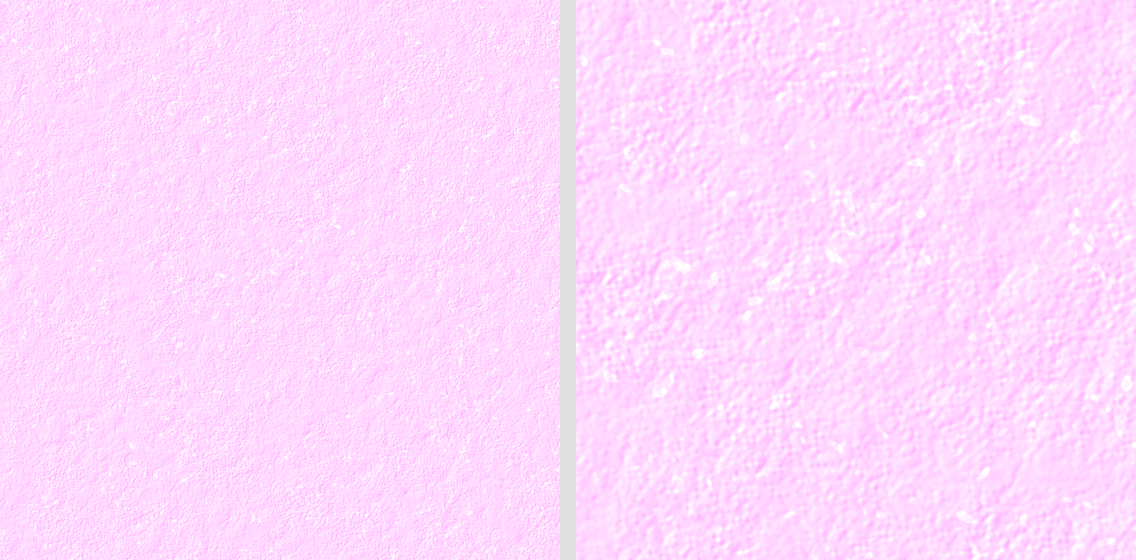
Left: the whole. Right: its middle third, enlarged.
This texture is drawn by a Shadertoy shader. Its source:

```glsl
const vec3 BASE_PINK = vec3(1.0, 0.846, 1.0);
const float DEEPEST_GREEN = 0.70;
const vec2 LIGHT_DIR = vec2(-0.85, 0.53);
const float LIGHT_STEP = 0.002;     // sampling distance of the relief
const float RELIEF_GAIN = 0.51;
const float SWELL_SCALE = 46.0;     // features across the canvas
const float SWELL_HEIGHT = 0.33;
const float LUMP_SCALE = 42.0;
const float LUMP_HEIGHT = 0.42;
const float CLOD_SCALE = 83.0;
const float CLOD_HEIGHT = 0.30;
const float PEBBLE_SCALE = 160.0;
const float PEBBLE_HEIGHT = 0.22;
const float GRAIN_SCALE = 345.0;
const float GRAIN_HEIGHT = 0.27;
const float WARP_SCALE = 65.0;
const float WARP_AMOUNT = 0.008;
const float PATCH_SCALE = 26.0;     // patches of coarser grit
const float FLECK_SCALE = 115.0;
const float FLECK_CHANCE = 0.08;
const float FLECK_STRENGTH = 0.11;

vec2 hash2(vec2 p) {
    vec3 q = fract(p.xyx * vec3(0.1031, 0.1030, 0.0973));
    q += dot(q, q.yzx + 33.33);
    return fract((q.xx + q.yz) * q.zy);
}

float noise(vec2 p) {
    vec2 cell = floor(p);
    vec2 f = fract(p);
    f = f * f * (3.0 - 2.0 * f);
    float bottom = mix(hash2(cell).x, hash2(cell + vec2(1, 0)).x, f.x);
    float top = mix(hash2(cell + vec2(0, 1)).x, hash2(cell + vec2(1, 1)).x, f.x);
    return mix(bottom, top, f.y);
}

mat2 rotation(float angle) {
    float c = cos(angle), s = sin(angle);
    return mat2(c, s, -s, c);
}

vec2 warp(vec2 p) {
    vec2 q = p * WARP_SCALE;
    return p + WARP_AMOUNT * (vec2(noise(q + 71.0), noise(q + 137.0)) - 0.5);
}

// Packed stones of unequal height; a higher flatness makes steeper rims
float stones(vec2 p, float flatness) {
    vec2 home = floor(p);
    float top = -9.0;
    for (int y = -1; y <= 1; y++) {
        for (int x = -1; x <= 1; x++) {
            vec2 cell = home + vec2(x, y);
            vec2 d = p - cell - hash2(cell);
            float rise = 0.35 * hash2(cell + 91.0).x;
            top = max(top, rise - pow(dot(d, d), flatness));
        }
    }
    return top;
}

// Swells and flat lumps, covered by clods, pebbles and grain
float surfaceHeight(vec2 p, float grit) {
    vec2 q = warp(p);
    float swell = noise(rotation(0.4) * q * SWELL_SCALE + 200.0);
    float lump = stones(rotation(0.9) * q * LUMP_SCALE + 230.0, 2.0);
    float clod = stones(rotation(0.2) * q * CLOD_SCALE + 250.0, 2.0);
    float pebble = stones(rotation(0.6) * q * PEBBLE_SCALE + 300.0, 1.0);
    float grain = noise(rotation(0.7) * p * GRAIN_SCALE + 500.0);
    return SWELL_HEIGHT * smoothstep(0.22, 0.78, swell)
         + LUMP_HEIGHT * lump + CLOD_HEIGHT * clod
         + grit * (PEBBLE_HEIGHT * pebble + GRAIN_HEIGHT * grain);
}

// Bright chips of random size and direction, gathered in gritty patches
float flecks(vec2 p, float grit, float pixel) {
    vec2 q = p * FLECK_SCALE + 300.0;
    float ragged = mix(0.6, 1.4, noise(q * 2.3));
    float edge = pixel * FLECK_SCALE * 0.8;
    vec2 home = floor(q);
    float cover = 0.0;
    for (int y = -1; y <= 1; y++) {
        for (int x = -1; x <= 1; x++) {
            vec2 cell = home + vec2(x, y);
            vec2 kind = hash2(cell + 57.0);
            vec2 shape = hash2(cell + 113.0);
            float width = ragged * mix(0.13, 0.34, shape.x * shape.x);
            float stretch = mix(1.0, 2.4, shape.y);
            vec2 d = rotation(6.2832 * kind.y) * (q - cell - hash2(cell));
            float dist = length(d / vec2(stretch, 1.0)) - width;
            float chip = 1.0 - smoothstep(-edge, edge, dist);
            cover = max(cover, chip * step(kind.x, FLECK_CHANCE * grit * grit));
        }
    }
    return cover;
}

void mainImage(out vec4 fragColor, in vec2 fragCoord) {
    vec2 p = fragCoord / iResolution.y;
    float pixel = 1.0 / iResolution.y;

    // Side light on the relief
    float grit = mix(0.5, 1.5, noise(p * PATCH_SCALE + 40.0));
    vec2 toLight = normalize(LIGHT_DIR) * LIGHT_STEP;
    float tilt = surfaceHeight(p - 0.5 * toLight, grit)
               - surfaceHeight(p + 0.5 * toLight, grit);

    // Only green varies, from deep pink shadow to white
    float green = BASE_PINK.g + RELIEF_GAIN * tilt;
    green += FLECK_STRENGTH * flecks(p, grit, pixel);
    green = clamp(green, DEEPEST_GREEN, 1.0);
    fragColor = vec4(BASE_PINK.r, green, BASE_PINK.b, 1.0);
}
```
